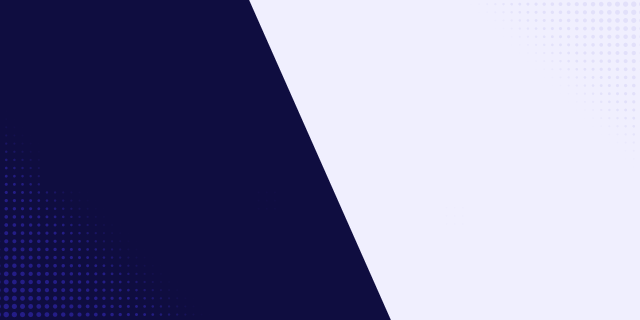
Reproduce this background procedurally as a Shadertoy shader.

```glsl
#define NAVY vec3(0.06, 0.05, 0.25)
#define INDIGO vec3(0.14, 0.115, 0.53)
#define LAVENDER vec3(0.943, 0.939, 0.997)
#define LILAC vec3(0.885, 0.88, 0.98)
#define EDGE_LEAN 0.443
#define DOT_PITCH 0.02544
#define DOT_MIN 0.0022
#define DOT_MAX 0.0088
#define LEFT_REACH 0.69
#define RIGHT_REACH 0.58

// Centre of the halftone cell that holds p
vec2 cellCentre(vec2 p, vec2 origin) {
    return origin + DOT_PITCH * floor((p - origin) / DOT_PITCH + 0.5);
}

// Constant strength inside a small square, zero outside
float faintPatch(vec2 p, vec2 centre, float strength) {
    vec2 d = abs(p - centre);
    return strength * step(max(d.x, d.y), 0.032);
}

// Diagonal falloff from a corner at the origin
float cornerFade(vec2 p, float reach) {
    return clamp(1.0 - (p.x + p.y) / reach, 0.0, 1.0);
}

// Coverage of a dot whose size and opacity follow its strength
float dotCoverage(vec2 p, vec2 centre, float strength, float pixel) {
    float radius = mix(DOT_MIN, DOT_MAX, strength);
    float disc = clamp((radius - length(p - centre)) / pixel + 0.5, 0.0, 1.0);
    return disc * smoothstep(0.0, 0.35, strength);
}

void mainImage(out vec4 fragColor, in vec2 fragCoord) {
    float pixel = 1.0 / iResolution.y;
    vec2 p = fragCoord * pixel;
    float aspect = iResolution.x * pixel;

    // Dark side: dots grow toward the lower left corner
    vec2 leftCell = cellCentre(p, vec2(0.0195, 0.017));
    float leftFade = cornerFade(leftCell, LEFT_REACH);
    leftFade *= 1.0 - step(0.13, leftCell.x) * step(0.411, leftCell.y);
    leftFade = max(leftFade, faintPatch(leftCell, vec2(0.5 * aspect - 0.167, 0.372), 0.06));
    vec3 dark = mix(NAVY, INDIGO, dotCoverage(p, leftCell, leftFade, pixel));

    // Light side: dots grow toward the upper right corner
    vec2 rightCell = cellCentre(p, vec2(aspect - 0.0195, 0.987));
    float rightFade = cornerFade(vec2(aspect, 1.0) - rightCell, RIGHT_REACH);
    rightFade = max(rightFade, faintPatch(rightCell, vec2(0.5 * aspect + 0.423, 0.327), 0.1));
    vec3 light = mix(LAVENDER, LILAC, dotCoverage(p, rightCell, rightFade, pixel));

    // Slanted divide through the centre of the canvas
    float side = p.x - 0.5 * aspect + EDGE_LEAN * (p.y - 0.5);
    side /= length(vec2(1.0, EDGE_LEAN));
    float lightMask = clamp(side / pixel + 0.5, 0.0, 1.0);
    fragColor = vec4(mix(dark, light, lightMask), 1.0);
}
```
